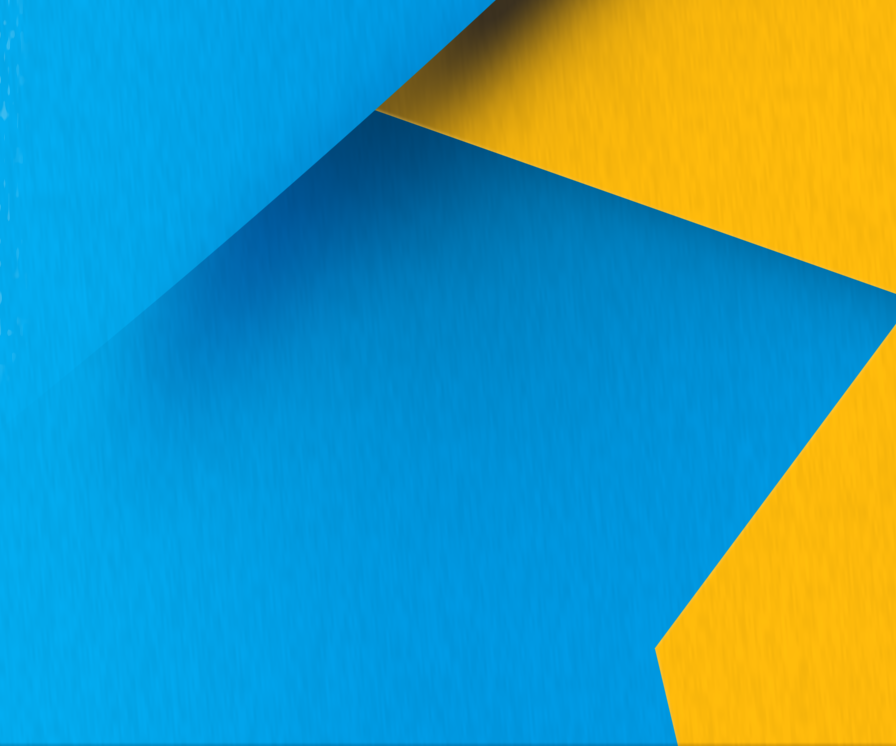
Write a Shadertoy shader that draws this background.

```glsl
// Layered blue and yellow paper: a lifted blue flap over a blue sheet and two
// yellow sheets. Signed distances cut the edges, Gaussian falloffs cast the
// soft shadows, and stretched value noise gives the paper its fibres.

const float ASPECT = 1.2;
const vec3 LIGHT_BLUE = vec3(0.012, 0.665, 0.925);
const vec3 SHEET_BLUE = vec3(0.000, 0.595, 0.880);
const vec3 NAVY       = vec3(0.000, 0.250, 0.560);
const vec3 DARK_TEAL  = vec3(0.000, 0.230, 0.370);
const vec3 YELLOW     = vec3(0.990, 0.725, 0.045);
const vec3 BROWN      = vec3(0.230, 0.190, 0.120);

float hash(vec2 cell) {
    vec3 q = fract(vec3(cell.xyx) * 0.1031);
    q += dot(q, q.yzx + 33.33);
    return fract((q.x + q.y) * q.z);
}

float noise(vec2 p) {
    vec2 i = floor(p), f = fract(p);
    f = f * f * (3.0 - 2.0 * f);
    return mix(mix(hash(i), hash(i + vec2(1, 0)), f.x),
               mix(hash(i + vec2(0, 1)), hash(i + vec2(1, 1)), f.x), f.y);
}

// Signed distance to the line a-b, positive on its left
float leftOf(vec2 p, vec2 a, vec2 b) {
    vec2 dir = normalize(b - a);
    return dot(p - a, vec2(-dir.y, dir.x));
}

// Signed distance to the gently bowed flap edge, positive on the flap
float flapDistance(vec2 p) {
    float slope = 0.804 + 0.187 * p.x;
    return (p.y - 0.425 - 0.804 * p.x - 0.0934 * p.x * p.x)
         / sqrt(1.0 + slope * slope);
}

float gauss(float d, float width) {
    return exp(-d * d / (width * width));
}

float cover(float d, float soft) {
    return smoothstep(-soft, soft, d);
}

// Fine, nearly upright fibres centred on zero
float fibres(vec2 p) {
    vec2 q = vec2(p.x + 0.08 * p.y, p.y);
    return 0.6 * noise(q * vec2(290.0, 48.0))
         + 0.4 * noise(q * vec2(130.0, 25.0) + 17.0) - 0.5;
}

vec3 blueSheet(vec2 p, vec2 corner, float flap, float yellow) {
    vec3 col = mix(LIGHT_BLUE, SHEET_BLUE, smoothstep(0.0, 0.65, p.x));

    // Broad dimming beneath the raised layers
    float haze = gauss(length((p - vec2(0.60, 0.74)) * vec2(0.8, 1.0)), 0.34);
    col = mix(col, DARK_TEAL, 0.24 * haze);

    // Flap shadow, fading out toward the lower left
    float reach = smoothstep(0.10, 0.40, p.x - 0.25 * flap);
    float flapShadow = gauss(flap, 0.135) * reach;
    col = mix(col, NAVY, 0.62 * flapShadow);

    // Narrow shadow below the upper yellow sheet, and the dark corner
    col = mix(col, DARK_TEAL, 0.38 * exp(min(yellow, 0.0) / 0.055));
    float pocket = gauss(length((p - corner) * vec2(0.85, 1.0)), 0.16);
    return mix(col, DARK_TEAL, 0.62 * pocket);
}

vec3 upperYellow(vec2 p, float flap) {
    float strength = mix(0.58, 0.95, smoothstep(0.52, 0.68, p.x));
    float shade = strength * gauss(flap, 0.085);
    shade += 0.10 * gauss(flap, 0.21);
    return mix(YELLOW, BROWN, min(shade, 1.0));
}

vec3 flapSheet(vec2 p, float flap) {
    vec3 col = mix(LIGHT_BLUE, SHEET_BLUE, smoothstep(0.0, 0.62, p.x));
    float rim = smoothstep(0.10, 0.40, p.x);
    col = mix(col, NAVY, 0.13 * rim * gauss(flap, 0.045));

    // Pale scuffs near the left margin
    float scuff = smoothstep(0.72, 0.92, noise(p * vec2(170.0, 65.0)));
    float margin = (1.0 - smoothstep(0.0, 0.045, p.x))
                 * smoothstep(0.45, 0.60, p.y);
    return mix(col, vec3(0.45, 0.80, 0.95), 0.5 * scuff * margin);
}

void mainImage(out vec4 fragColor, in vec2 fragCoord) {
    vec2 p = fragCoord / iResolution.xy * vec2(ASPECT, 1.0);
    float soft = 0.9 / iResolution.y;

    // Corners of the paper sheets
    vec2 corner = vec2(0.503, 0.852);
    vec2 apex = vec2(0.877, 0.131);

    float flap = flapDistance(p);
    float upper = leftOf(p, corner, vec2(1.2, 0.606));
    float lower = min(-leftOf(p, vec2(0.908, 0.0), apex),
                      -leftOf(p, apex, vec2(1.2, 0.566)));

    // Stack the sheets with slightly pale cut edges on the yellow ones
    vec3 col = blueSheet(p, corner, flap, upper);
    vec3 cutEdge = vec3(0.95, 0.78, 0.40);
    vec3 upperCol = mix(upperYellow(p, flap), cutEdge, 0.35 * gauss(upper, 0.003));
    col = mix(col, upperCol, cover(upper, soft));
    vec3 lowerCol = mix(YELLOW, cutEdge, 0.45 * gauss(lower, 0.003));
    col = mix(col, lowerCol, cover(lower, soft));
    col = mix(col, flapSheet(p, flap), cover(flap, soft));

    // Paper texture and a thin dim line along the bottom
    col *= 1.0 + 0.065 * fibres(p);
    col *= 0.85 + 0.15 * smoothstep(0.0, 0.006, p.y);
    fragColor = vec4(clamp(col, 0.0, 1.0), 1.0);
}
```
